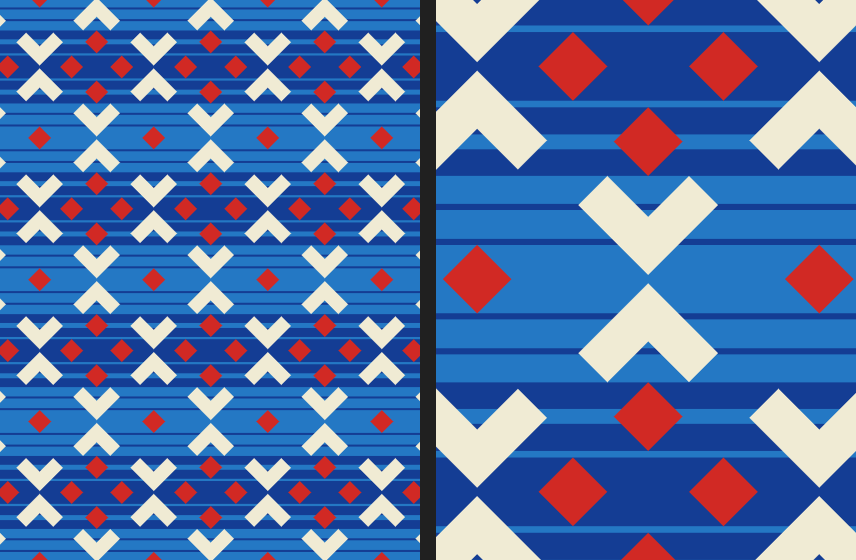
Left, the full canvas; right, a detail of the centre.
A Shadertoy shader for this pattern:

```glsl
// Blue striped bands with staggered cream chevron pairs and red diamonds.

#define UNITS 768.0                  // design units per canvas height
#define PERIOD vec2(156.4, 194.5)    // size of one repeat
#define CENTER vec2(1.0, 0.4)        // middle repeat, from canvas centre
#define BAND_HALF 47.2               // half height of a light band
#define DIAMOND_RADIUS 15.7
#define DIAMOND_OFFSET 34.4
#define CHEVRON_TIP 1.9
#define CHEVRON_NOTCH 28.5
#define CHEVRON_REACH 65.8

const vec3 SKY   = vec3(0.14, 0.47, 0.77);
const vec3 NAVY  = vec3(0.08, 0.24, 0.58);
const vec3 CREAM = vec3(0.94, 0.92, 0.83);
const vec3 RED   = vec3(0.82, 0.16, 0.14);

float stripe(float y, float middle, float halfWidth) {
    return abs(y - middle) - halfWidth;
}

float diamond(vec2 p) {
    return (abs(p.x) + abs(p.y) - DIAMOND_RADIUS) * 0.7071;
}

// Upper arm pair of the folded quadrant; the fold supplies its mirror.
float chevron(vec2 q) {
    float rise = q.y - q.x;
    float arms = max(CHEVRON_TIP - rise, rise - CHEVRON_NOTCH);
    return max(arms, q.x + q.y - CHEVRON_REACH) * 0.7071;
}

float coverage(float dist, float pixel) {
    return clamp(0.5 - dist / pixel, 0.0, 1.0);
}

void mainImage(out vec4 fragColor, in vec2 fragCoord) {
    float pixel = UNITS / iResolution.y;
    vec2 p = (fragCoord - 0.5 * iResolution.xy) * pixel - CENTER;

    // Fold into one quadrant, measured from light and dark motif centres
    vec2 light = abs(p - PERIOD * floor(p / PERIOD + 0.5));
    vec2 dark = 0.5 * PERIOD - light;

    // Bands and their thin stripes
    float lightLines = min(stripe(light.y, 17.0, 1.4), stripe(light.y, 33.0, 1.4));
    float darkLines = min(stripe(dark.y, 17.2, 1.5), stripe(dark.y, 34.5, 3.4));
    vec3 lightBand = mix(SKY, NAVY, coverage(lightLines, pixel));
    vec3 darkBand = mix(NAVY, SKY, coverage(darkLines, pixel));
    vec3 color = mix(darkBand, lightBand, coverage(light.y - BAND_HALF, pixel));

    // Single diamonds on light bands, groups of four on dark bands
    vec2 group = vec2(light.x, dark.y);
    float reds = diamond(vec2(dark.x, light.y));
    reds = min(reds, diamond(group - vec2(DIAMOND_OFFSET, 0.0)));
    reds = min(reds, diamond(group - vec2(0.0, DIAMOND_OFFSET)));
    color = mix(color, RED, coverage(reds, pixel));

    // Chevron pairs, staggered by half a repeat
    float chevrons = min(chevron(light), chevron(dark));
    color = mix(color, CREAM, coverage(chevrons, pixel));

    fragColor = vec4(color, 1.0);
}
```
